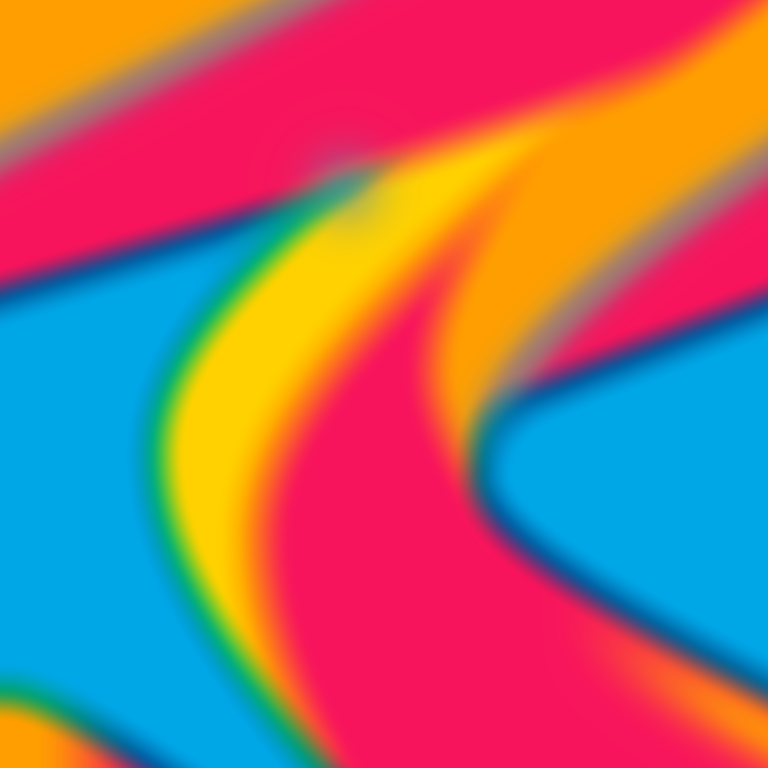
A WebGL 1 fragment shader for this background:

```glsl
precision highp float;
uniform vec2 u_resolution;

#define PINK vec3(0.97, 0.08, 0.36)
#define ORANGE vec3(1.0, 0.62, 0.0)
#define YELLOW vec3(1.0, 0.82, 0.0)
#define BLUE vec3(0.0, 0.655, 0.905)
#define MIST vec3(0.33, 0.58, 0.67)
#define SOFT 0.038
#define BROAD 0.339
#define TIGHT 0.13

// Signed distance to a rounded bend; slopes = (before, after) the vertex.
float bendDistance(vec2 p, vec2 vertex, float radius, vec2 slopes) {
  float along = p.y - vertex.y;
  float slope = along < 0.0 ? slopes.x : slopes.y;
  float reach = sqrt(along * along + radius * radius);
  float tilt = slope * along / reach;
  return (p.x - vertex.x - slope * (reach - radius)) / sqrt(1.0 + tilt * tilt);
}

// Signed distance below the line y = height + slope * x.
float belowLine(vec2 p, float height, float slope) {
  return (height + slope * p.x - p.y) / sqrt(1.0 + slope * slope);
}

float smoothMin(float a, float b, float k) {
  float h = max(k - abs(a - b), 0.0) / k;
  return min(a, b) - 0.25 * h * h * k;
}

float cover(float d) {
  return smoothstep(-SOFT, SOFT, d);
}

float bump(float d, float width) {
  return exp(-d * d / (width * width));
}

void main() {
  vec2 p = gl_FragCoord.xy / u_resolution;

  // Curves of the ribbon
  float outer = bendDistance(p, vec2(0.199, 0.408), BROAD, vec2(1.1, 1.6));
  float inner = bendDistance(p, vec2(0.344, 0.297), BROAD, vec2(0.8, 1.45));
  float tongueSide = bendDistance(p, vec2(0.5625, 0.518), TIGHT, vec2(0.8, 0.65));
  float farSide = bendDistance(p, vec2(0.622, 0.375), BROAD, vec2(-1.0, 1.9));
  float turn = p.x - 0.872;
  float lift = 0.225 * (turn + sqrt(turn * turn + 0.0027));
  float crest = belowLine(p - vec2(0.0, lift), 0.617, 0.33);

  // Blue pools, positive inside
  float lowerCorner = bendDistance(p.yx, vec2(0.1015, 0.0), 0.078, vec2(-0.7));
  float leftPool = smoothMin(-outer, belowLine(p, 0.609, 0.3), 0.03);
  leftPool = smoothMin(leftPool, lowerCorner, 0.03);
  float rightBank = bendDistance(p, vec2(0.63, 0.385), TIGHT, vec2(2.1, 0.5));
  float rightPool = smoothMin(rightBank, belowLine(p, 0.209, 0.39), 0.05);

  // Pink ground with orange corners
  float upperLine = -belowLine(p, 0.8, 0.517);
  vec3 color = mix(PINK, ORANGE, cover(upperLine));
  float cornerGlow = (1.0 - smoothstep(0.04, 0.2, p.x))
    * (1.0 - smoothstep(0.1, 0.2, p.y));
  color = mix(color, ORANGE, cornerGlow);
  float bankGlow = bump(rightPool + 0.055, 0.042) * smoothstep(0.7, 1.0, p.x)
    * (1.0 - smoothstep(0.25, 0.4, p.y));
  color = mix(color, ORANGE, 0.85 * bankGlow);

  // Ribbon from yellow to orange around the pink tongue
  float ribbon = cover(smoothMin(crest, outer + 0.02, 0.04)) * cover(-farSide);
  float tongue = cover(inner) * cover(-tongueSide);
  vec3 ribbonColor = mix(YELLOW, ORANGE, smoothstep(-0.065, -0.01, inner));
  color = mix(color, ribbonColor, ribbon * (1.0 - tongue));

  // Grey mist along the cooler edges
  float mist = bump(upperLine, 0.03);
  mist = max(mist, bump(farSide, 0.03) * smoothstep(0.38, 0.5, p.y));
  mist = max(mist, bump(distance(p, vec2(0.45, 0.755)), 0.05));
  color = mix(color, MIST, 0.52 * mist);

  // Pools: red rises later than green and blue, giving dark and teal rims
  float shore = -max(leftPool, rightPool);
  float redRise = smoothstep(-0.005, 0.042, shore);
  float coolFall = smoothstep(-0.04, 0.04, shore);
  color = mix(BLUE, color, vec3(redRise, coolFall, coolFall));

  gl_FragColor = vec4(color, 1.0);
}
```
